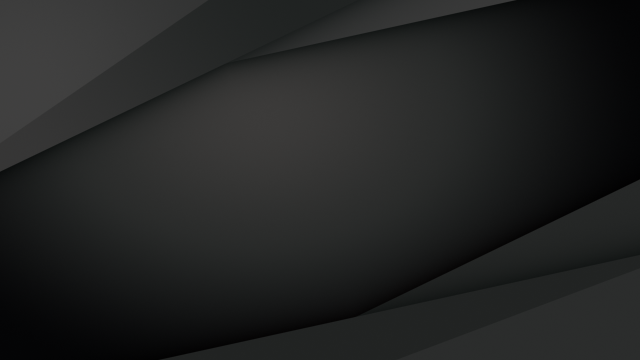
Write a Shadertoy shader that draws this background.

```glsl
// Overlapping dark slanted panels with soft shadows around a dim elliptical glow.

// Lengths are fractions of the canvas height; x spans 0 to ASPECT.
const float ASPECT = 16.0 / 9.0;

// Panel edges, each as start (xy) and end (zw), running left to right
const vec4 EDGE_UPPER      = vec4(0.0, 0.523, 0.995, 1.0);
const vec4 EDGE_UPPER_FOLD = vec4(0.0, 0.602, 0.579, 1.0);
const vec4 EDGE_STRIP      = vec4(0.637, 0.826, 1.435, 1.0);
const vec4 EDGE_WEDGE      = vec4(0.995, 0.123, 1.778, 0.502);
const vec4 EDGE_LOWER      = vec4(0.440, 0.0, 1.778, 0.292);
const vec4 EDGE_LOWER_FOLD = vec4(1.100, 0.0, 1.778, 0.255);

// Central glow
const vec2 GLOW_CENTER = vec2(0.718, 0.688);
const vec2 GLOW_RADII  = vec2(1.11, 0.77);
const vec3 GLOW_WARM   = vec3(0.235, 0.231, 0.227);
const vec3 GLOW_MID    = vec3(0.142, 0.150, 0.147);
const vec3 GLOW_DARK   = vec3(0.016, 0.017, 0.021);

// Panel colours, from lit to dim
const vec3 FOLD_LIT    = vec3(0.252, 0.251, 0.250);
const vec3 FOLD_DIM    = vec3(0.195, 0.198, 0.197);
const vec3 UPPER_LIT   = vec3(0.212, 0.211, 0.210);
const vec3 UPPER_DIM   = vec3(0.125, 0.136, 0.133);
const vec3 STRIP_COLOR = vec3(0.225, 0.226, 0.225);
const vec3 WEDGE_COLOR = vec3(0.150, 0.157, 0.154);
const vec3 LOWER_COLOR = vec3(0.130, 0.138, 0.135);
const vec3 LOWER_FOLD  = vec3(0.168, 0.174, 0.172);

// Shadow widths and tints (the tint is the light left at the edge)
const float SHADOW_WIDTH = 0.034;
const float STRIP_SHADOW_WIDTH = 0.050;
const vec3 UPPER_SHADOW = vec3(0.40, 0.46, 0.45);
const vec3 LOWER_SHADOW = vec3(0.28, 0.20, 0.20);
const vec3 PANEL_SHADOW = vec3(0.48, 0.53, 0.52);

const float DITHER = 1.0 / 255.0;

// Signed distance to a line, positive above it
float above(vec2 p, vec4 edge) {
    vec2 along = normalize(edge.zw - edge.xy);
    return dot(p - edge.xy, vec2(-along.y, along.x));
}

// Light remaining at a distance outside a raised panel
vec3 shadow(float dist, float width, vec3 tint) {
    return mix(vec3(1.0), tint, exp(-max(dist, 0.0) / width));
}

float hash(vec2 p) {
    vec3 q = fract(vec3(p.xyx) * 0.1031);
    q += dot(q, q.yzx + 33.33);
    return fract((q.x + q.y) * q.z);
}

vec3 glow(vec2 p) {
    float r = length((p - GLOW_CENTER) / GLOW_RADII);
    vec3 color = mix(GLOW_WARM, GLOW_MID, smoothstep(0.0, 0.68, r));
    return mix(color, GLOW_DARK, smoothstep(0.45, 1.02, r));
}

void mainImage(out vec4 fragColor, in vec2 fragCoord) {
    vec2 p = fragCoord / iResolution.xy * vec2(ASPECT, 1.0);
    float soft = 0.75 / iResolution.y;

    float upper = above(p, EDGE_UPPER);
    float strip = above(p, EDGE_STRIP);
    float wedge = -above(p, EDGE_WEDGE);
    float lower = -above(p, EDGE_LOWER);

    // Glowing floor, shaded by the panels around it
    vec3 color = glow(p);
    color *= shadow(-max(upper, strip), SHADOW_WIDTH, UPPER_SHADOW);
    color *= shadow(-max(wedge, lower), SHADOW_WIDTH, LOWER_SHADOW);

    // Thin strip at the top, below the upper panel
    vec3 stripColor = STRIP_COLOR * shadow(-upper, STRIP_SHADOW_WIDTH, PANEL_SHADOW);
    color = mix(color, stripColor, smoothstep(-soft, soft, strip));

    // Upper left panel and its lighter fold
    float fade = smoothstep(0.1, 1.0, dot(p, vec2(0.75, 0.6)) - 0.25);
    vec3 upperColor = mix(UPPER_LIT, UPPER_DIM, fade);
    vec3 foldColor = mix(FOLD_LIT, FOLD_DIM, smoothstep(0.05, 0.65, distance(p, vec2(0.05, 0.75))));
    upperColor = mix(upperColor, foldColor, smoothstep(-soft, soft, above(p, EDGE_UPPER_FOLD)));
    color = mix(color, upperColor, smoothstep(-soft, soft, upper));

    // Right wedge, below the lower panel
    vec3 wedgeColor = WEDGE_COLOR * shadow(-lower, STRIP_SHADOW_WIDTH, PANEL_SHADOW);
    color = mix(color, wedgeColor, smoothstep(-soft, soft, wedge));

    // Lower right panel and its lighter fold
    float foldMask = smoothstep(-soft, soft, -above(p, EDGE_LOWER_FOLD));
    vec3 lowerColor = mix(LOWER_COLOR, LOWER_FOLD, foldMask);
    color = mix(color, lowerColor, smoothstep(-soft, soft, lower));

    // Fine grain hides banding in the dark gradients
    color += (hash(fragCoord) - 0.5) * DITHER;
    fragColor = vec4(color, 1.0);
}
```
